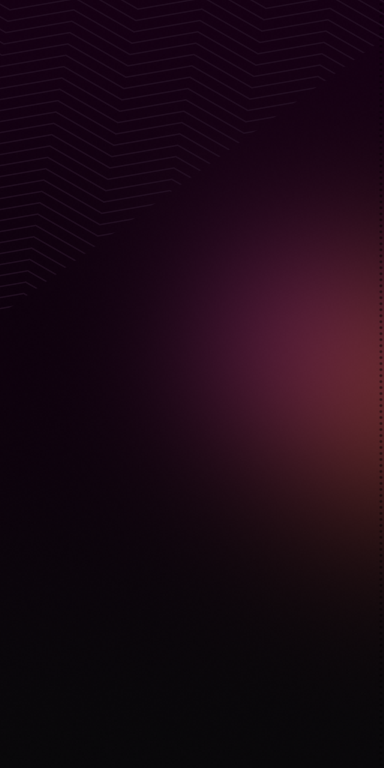
Reproduce this background procedurally as a WebGL 2 fragment shader.

```glsl
#version 300 es
precision highp float;

uniform vec2 u_resolution;
out vec4 outColor;

// Backdrop, from top to bottom
const vec3 TOP_COLOR = vec3(0.083, 0.002, 0.076);
const vec3 MID_COLOR = vec3(0.054, 0.006, 0.051);
const vec3 BOTTOM_COLOR = vec3(0.035, 0.030, 0.039);
const float MID_HEIGHT = 1.1;

// Glows: lengths are in canvas widths
const vec3 WARM_COLOR = vec3(0.27, 0.13, 0.07);
const vec2 WARM_CENTER = vec2(1.08, 0.98);
const float WARM_RADIUS = 0.41;
const vec3 PLUM_COLOR = vec3(0.145, 0.045, 0.12);
const vec2 PLUM_CENTER = vec2(0.75, 1.12);
const float PLUM_RADIUS = 0.335;

// Chevron panel
const vec3 LINE_COLOR = vec3(0.145, 0.070, 0.145);
const vec2 CHEVRON_PEAK = vec2(0.161, 1.797);
const float CHEVRON_TILT = 0.175;
const float CHEVRON_PERIOD = 0.328;
const float CHEVRON_SLOPE = 0.36;
const float LINE_SPACING = 0.030;
const float LINE_HALF_WIDTH = 0.0016;
const float LINE_OPACITY = 0.75;
const float PANEL_LEFT_HEIGHT = 1.18;
const float PANEL_SLOPE = 0.72;

// Surface texture
const float EDGE_DOT_SPACING = 0.0156;
const float EDGE_DOT_RADIUS = 0.0035;
const float EDGE_DOT_SHADE = 0.5;
const float GRAIN_CELLS = 256.0;
const float GRAIN_AMOUNT = 0.005;

float hash(vec2 p) {
  return fract(sin(dot(p, vec2(12.9898, 78.233))) * 43758.5453);
}

float glow(vec2 p, vec2 center, float radius) {
  vec2 d = (p - center) / radius;
  return exp(-dot(d, d));
}

vec3 backdrop(float height) {
  vec3 lower = mix(BOTTOM_COLOR, MID_COLOR, smoothstep(0.0, MID_HEIGHT, height));
  return mix(lower, TOP_COLOR, smoothstep(MID_HEIGHT, 2.0, height));
}

// Coverage of the tilted zigzag lines
float chevrons(vec2 p, float pixel) {
  float c = cos(CHEVRON_TILT), s = sin(CHEVRON_TILT);
  vec2 r = mat2(c, s, -s, c) * (p - CHEVRON_PEAK);
  float fromPeak = abs(fract(r.x / CHEVRON_PERIOD + 0.5) - 0.5) * CHEVRON_PERIOD;
  float row = (r.y + CHEVRON_SLOPE * fromPeak) / LINE_SPACING;
  float d = abs(fract(row + 0.5) - 0.5) * LINE_SPACING;
  d /= sqrt(1.0 + CHEVRON_SLOPE * CHEVRON_SLOPE);
  return 1.0 - smoothstep(-0.5 * pixel, 0.8 * pixel, d - LINE_HALF_WIDTH);
}

// Coverage above the slanted lower edge
float panel(vec2 p, float pixel) {
  float d = p.y - PANEL_LEFT_HEIGHT - PANEL_SLOPE * p.x;
  d /= sqrt(1.0 + PANEL_SLOPE * PANEL_SLOPE);
  return smoothstep(-pixel, pixel, d);
}

// Column of dots along the right border
float edgeDots(vec2 p, float pixel) {
  float dy = (fract(p.y / EDGE_DOT_SPACING) - 0.5) * EDGE_DOT_SPACING;
  float d = length(vec2(p.x - 0.992, dy)) - EDGE_DOT_RADIUS;
  return 1.0 - smoothstep(-pixel, pixel, d);
}

void main() {
  vec2 p = gl_FragCoord.xy / u_resolution.x;
  float pixel = 1.0 / u_resolution.x;

  // Light
  vec3 color = backdrop(p.y);
  color += WARM_COLOR * glow(p, WARM_CENTER, WARM_RADIUS);
  color += PLUM_COLOR * glow(p, PLUM_CENTER, PLUM_RADIUS);

  // Pattern
  float line = chevrons(p, pixel) * panel(p, pixel);
  color = mix(color, LINE_COLOR, line * LINE_OPACITY);

  // Texture
  color *= 1.0 - EDGE_DOT_SHADE * edgeDots(p, pixel);
  color += (hash(floor(p * GRAIN_CELLS)) - 0.5) * GRAIN_AMOUNT;

  outColor = vec4(clamp(color, 0.0, 1.0), 1.0);
}
```
